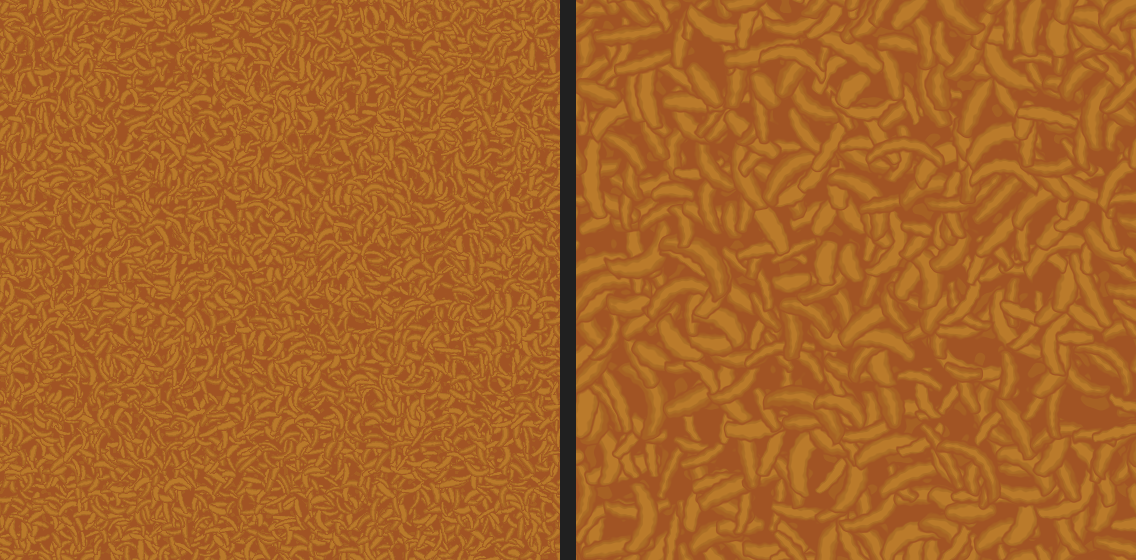
Left, the full canvas; right, a detail of the centre.
Reproduce this pattern procedurally as a three.js fragment shader.

```glsl
// Draws a dense tangle of short, bent golden strokes on a rust ground.
// Jittered cells each hold one curved stroke; neighbours are painted in a
// fixed order, each with a rust rim, and gradient noise roughens the edges.

#define CELL 0.017         // spacing of the strokes
#define HALF_LENGTH 0.023  // longest half length
#define HALF_WIDTH 0.0066  // widest half width
#define RIM 0.0012         // rust gap around a stroke
#define MAX_BEND 30.0      // strongest curvature
#define GRAIN_SCALE 230.0  // frequency of the edge grain
#define GRAIN 0.0016       // depth of the edge grain
#define FLECK_SCALE 95.0   // frequency of flecks on the ground
#define SOFT 0.0007        // half width of smoothed edges

varying vec2 vUv;

const vec3 RUST = vec3(0.63, 0.33, 0.14);
const vec3 UMBER = vec3(0.65, 0.38, 0.14);
const vec3 OCHRE = vec3(0.67, 0.43, 0.15);
const vec3 GOLD = vec3(0.73, 0.48, 0.17);

vec4 hash4(vec2 p) {
  vec4 q = fract(p.xyxy * vec4(0.1031, 0.1030, 0.0973, 0.1099));
  q += dot(q, q.wzxy + 33.33);
  return fract((q.xxyz + q.yzzw) * q.zywx);
}

float cornerSlope(vec2 cell, vec2 offset) {
  float angle = 6.2832 * hash4(cell).x;
  return dot(vec2(cos(angle), sin(angle)), offset);
}

float gradientNoise(vec2 p) {
  vec2 i = floor(p);
  vec2 f = p - i;
  vec2 u = f * f * f * (f * (f * 6.0 - 15.0) + 10.0);
  vec2 e = vec2(1.0, 0.0);
  float low = mix(cornerSlope(i, f), cornerSlope(i + e.xy, f - e.xy), u.x);
  float high = mix(cornerSlope(i + e.yx, f - e.yx),
                   cornerSlope(i + e.xx, f - e.xx), u.x);
  return mix(low, high, u.y);
}

// Depth inside a bent, tapering stroke; negative outside it.
float strokeDepth(vec2 p, float halfLength, float halfWidth, float bend) {
  float x = clamp(p.x, -halfLength, halfLength);
  float along = x / halfLength;
  float slope = 2.0 * bend * x;
  float across = (p.y - bend * x * x) / sqrt(1.0 + slope * slope);
  float width = halfWidth * (1.0 - 0.35 * along * along);
  return width - length(vec2((p.x - x) * 1.6, across));
}

// Steps from umber at the edge to gold in the core.
vec3 strokeColor(float level) {
  vec3 color = mix(UMBER, OCHRE, smoothstep(0.12, 0.36, level));
  return mix(color, GOLD, smoothstep(0.40, 0.62, level));
}

void main() {
  float grain = GRAIN * gradientNoise(vUv * GRAIN_SCALE);

  // Ground with faint flecks
  float fleck = gradientNoise(vUv * FLECK_SCALE + 17.0);
  vec3 color = mix(RUST, UMBER, smoothstep(0.20, 0.28, fleck));

  // Overlapping strokes from the surrounding cells
  vec2 home = floor(vUv / CELL);
  for (int row = -2; row <= 2; row++) {
    for (int column = -2; column <= 2; column++) {
      vec2 cell = home + vec2(float(column), float(row));
      vec4 place = hash4(cell + 41.0);
      vec4 form = hash4(cell + 157.0);

      // Turn into the frame of the stroke
      vec2 p = vUv - (cell + place.xy) * CELL;
      float angle = 6.2832 * place.z;
      float c = cos(angle);
      float s = sin(angle);
      p = vec2(c * p.x + s * p.y, c * p.y - s * p.x);

      float halfWidth = HALF_WIDTH * mix(0.45, 1.0, form.y);
      float depth = grain + strokeDepth(p, HALF_LENGTH * mix(0.4, 1.0, form.x),
                                        halfWidth, MAX_BEND * (2.0 * form.z - 1.0));

      // Rust rim, then the shaded body
      float level = depth / halfWidth + 0.4 * (form.w - 0.5);
      color = mix(color, RUST, smoothstep(-SOFT, SOFT, depth + RIM));
      color = mix(color, strokeColor(level), smoothstep(-SOFT, SOFT, depth));
    }
  }

  gl_FragColor = vec4(color, 1.0);
}
```
